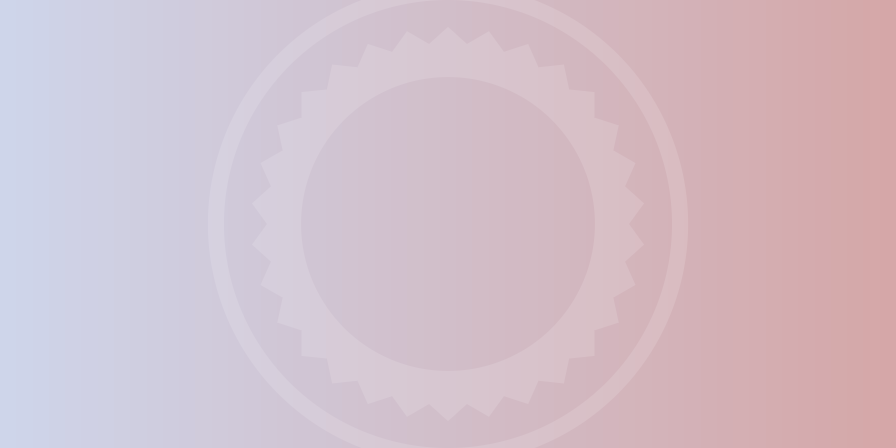
Give the GLSL for this background, as a WebGL 1 fragment shader.

```glsl
precision highp float;

// A pale blue to dusty rose gradient in 55 fine vertical bands, overlaid by
// a translucent white emblem: a thin ring around a 30-toothed annulus.
// Shapes are distance functions in units of the canvas height.

uniform vec2 u_resolution;

// Signed distance to the band between two radii.
float annulus(float radius, float inner, float outer) {
    return max(inner - radius, radius - outer);
}

// Signed distance to a star whose teeth repeat by folding the angle.
float star(vec2 p, float teeth, float valley, float tip) {
    float halfTooth = 3.14159265 / teeth;
    float angle = atan(p.x, p.y);
    float folded = abs(mod(angle + halfTooth, 2.0 * halfTooth) - halfTooth);
    vec2 q = length(p) * vec2(cos(folded), sin(folded));
    vec2 tipPoint = vec2(tip, 0.0);
    vec2 edge = valley * vec2(cos(halfTooth), sin(halfTooth)) - tipPoint;
    return dot(q - tipPoint, normalize(vec2(edge.y, -edge.x)));
}

// Antialiased coverage, one pixel wide.
float cover(float dist) {
    return clamp(0.5 - dist * u_resolution.y, 0.0, 1.0);
}

void main() {
    vec2 p = (gl_FragCoord.xy - 0.5 * u_resolution) / u_resolution.y;
    float radius = length(p);

    // Banded horizontal gradient
    float band = floor(gl_FragCoord.x / u_resolution.x * 55.0) / 54.0;
    vec3 paleBlue = vec3(0.808, 0.834, 0.918);
    vec3 dustyRose = vec3(0.834, 0.655, 0.658);
    vec3 color = mix(paleBlue, dustyRose, band);

    // Outer ring and toothed annulus
    float ring = annulus(radius, 0.5, 0.536);
    float gear = max(star(p, 30.0, 0.404, 0.44), 0.328 - radius);
    float emblem = cover(min(ring, gear));

    gl_FragColor = vec4(mix(color, vec3(1.0), 0.13 * emblem), 1.0);
}
```
